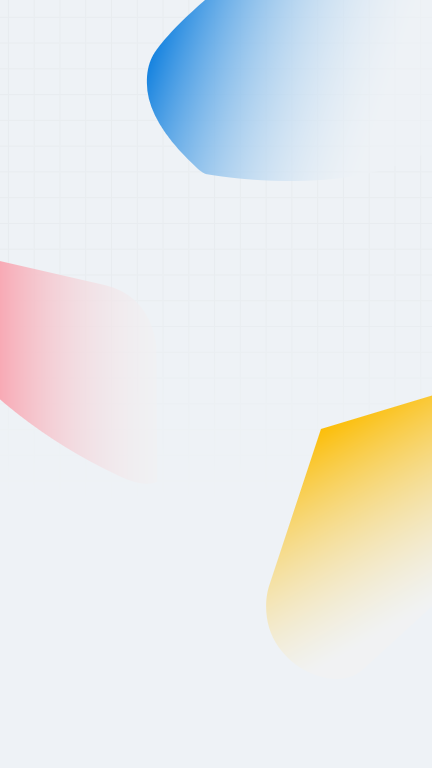
Give the GLSL for this background, as a Shadertoy shader.

```glsl
// Pale canvas with a fading grid and three soft gradient blobs: blue, pink and yellow.

// Lengths are in percent of the canvas width, y runs down from the top edge.
#define GRID_STEP 5.965
#define GRID_OFFSET vec2(1.95, 4.0)
#define GRID_WIDTH 0.23
#define GRID_STRENGTH 0.024
#define GRID_FADE vec2(58.0, 119.0)
#define CURVE_STEPS 10
#define PALE_OPACITY 0.6

const vec3 PAPER = vec3(0.933, 0.949, 0.963);
const vec3 BLUE = vec3(0.08, 0.51, 0.875);
const vec3 PALE_BLUE = vec3(0.935, 0.950, 0.966);
const vec3 PINK = vec3(0.972, 0.665, 0.710);
const vec3 PALE_PINK = vec3(0.946, 0.944, 0.951);
const vec3 YELLOW = vec3(0.988, 0.745, 0.03);
const vec3 PALE_YELLOW = vec3(0.951, 0.952, 0.948);

// Closed outline seen from one point: nearest squared distance and inside sign.
struct Path { vec2 pen; float dist2; float side; };

Path moveTo(vec2 start) { return Path(start, 1e6, 1.0); }

void lineTo(inout Path path, vec2 p, vec2 end) {
    vec2 edge = end - path.pen, rel = p - path.pen;
    vec2 gap = rel - edge * clamp(dot(rel, edge) / dot(edge, edge), 0.0, 1.0);
    path.dist2 = min(path.dist2, dot(gap, gap));
    bvec3 crossing = bvec3(p.y >= path.pen.y, p.y < end.y, edge.x * rel.y > edge.y * rel.x);
    if (all(crossing) || !any(crossing)) path.side = -path.side;
    path.pen = end;
}

// Quadratic Bezier as a chain of short lines
void curveTo(inout Path path, vec2 p, vec2 control, vec2 end) {
    vec2 start = path.pen;
    for (int i = 1; i <= CURVE_STEPS; i++) {
        float t = float(i) / float(CURVE_STEPS);
        lineTo(path, p, mix(mix(start, control, t), mix(control, end, t), t));
    }
}

float signedDistance(Path path) { return path.side * sqrt(path.dist2); }

float blueBlob(vec2 p) {
    Path path = moveTo(vec2(48.6, -1.0));
    curveTo(path, p, vec2(39.4, 6.9), vec2(35.9, 12.0));
    curveTo(path, p, vec2(33.9, 15.0), vec2(34.0, 19.2));
    curveTo(path, p, vec2(34.0, 28.2), vec2(45.6, 38.9));
    curveTo(path, p, vec2(46.8, 40.0), vec2(47.7, 40.3));
    curveTo(path, p, vec2(56.7, 41.8), vec2(66.0, 41.9));
    curveTo(path, p, vec2(78.0, 42.0), vec2(86.8, 39.8));
    curveTo(path, p, vec2(93.8, 38.2), vec2(102.0, 33.6));
    lineTo(path, p, vec2(102.0, -1.0));
    lineTo(path, p, vec2(48.6, -1.0));
    return signedDistance(path);
}

float pinkBlob(vec2 p) {
    Path path = moveTo(vec2(-1.0, 60.2));
    lineTo(path, p, vec2(24.3, 66.0));
    curveTo(path, p, vec2(34.5, 68.5), vec2(36.2, 80.0));
    lineTo(path, p, vec2(36.4, 111.5));
    curveTo(path, p, vec2(33.0, 113.0), vec2(26.6, 109.7));
    curveTo(path, p, vec2(11.6, 102.6), vec2(-1.0, 91.6));
    lineTo(path, p, vec2(-1.0, 60.2));
    return signedDistance(path);
}

float yellowBlob(vec2 p) {
    Path path = moveTo(vec2(74.3, 99.3));
    lineTo(path, p, vec2(102.0, 90.95));
    lineTo(path, p, vec2(102.0, 138.5));
    lineTo(path, p, vec2(84.0, 155.0));
    curveTo(path, p, vec2(80.5, 158.0), vec2(75.2, 156.9));
    curveTo(path, p, vec2(69.5, 155.5), vec2(66.0, 151.6));
    curveTo(path, p, vec2(61.6, 147.0), vec2(61.6, 140.3));
    curveTo(path, p, vec2(61.6, 137.5), vec2(62.5, 135.0));
    lineTo(path, p, vec2(74.3, 99.3));
    return signedDistance(path);
}

// Strength of a linear gradient: one at the start, zero at the end
float fadeAlong(vec2 p, vec2 start, vec2 end, float falloff) {
    vec2 axis = end - start;
    float t = clamp(dot(p - start, axis) / dot(axis, axis), 0.0, 1.0);
    return pow(1.0 - t, falloff);
}

vec3 paint(vec3 base, float dist, float pixel, vec3 strong, vec3 pale, float fade) {
    float cover = clamp(0.5 - dist / pixel, 0.0, 1.0);
    return mix(base, mix(pale, strong, fade), cover * mix(PALE_OPACITY, 1.0, fade));
}

float gridLines(vec2 p, float pixel) {
    vec2 dist = abs(mod(p - GRID_OFFSET + 0.5 * GRID_STEP, GRID_STEP) - 0.5 * GRID_STEP);
    vec2 cover = clamp((0.5 * (GRID_WIDTH + pixel) - dist) / pixel, 0.0, min(1.0, GRID_WIDTH / pixel));
    return max(cover.x, cover.y) * (1.0 - smoothstep(GRID_FADE.x, GRID_FADE.y, p.y));
}

void mainImage(out vec4 fragColor, in vec2 fragCoord) {
    float pixel = 100.0 / iResolution.x;
    vec2 p = vec2(fragCoord.x, iResolution.y - fragCoord.y) * pixel;

    vec3 color = PAPER - GRID_STRENGTH * gridLines(p, pixel);
    float blueFade = fadeAlong(p, vec2(34.7, 13.9), vec2(87.7, 31.8), 1.6);
    float pinkFade = fadeAlong(p, vec2(0.0, 80.0), vec2(38.0, 80.0), 1.5);
    float yellowFade = fadeAlong(p, vec2(74.3, 99.3), vec2(98.3, 141.1), 1.15);
    color = paint(color, blueBlob(p), pixel, BLUE, PALE_BLUE, blueFade);
    color = paint(color, pinkBlob(p), pixel, PINK, PALE_PINK, pinkFade);
    color = paint(color, yellowBlob(p), pixel, YELLOW, PALE_YELLOW, yellowFade);
    fragColor = vec4(color, 1.0);
}
```
